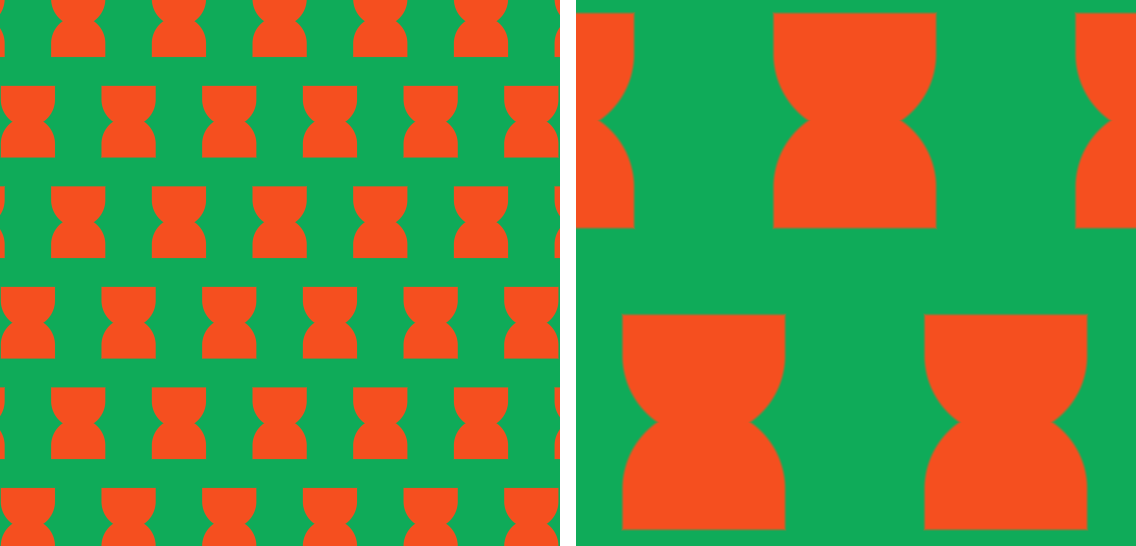
Left: the whole. Right: its middle third, enlarged.
Give the GLSL for this pattern, as a WebGL 2 fragment shader.

```glsl
#version 300 es
precision highp float;

uniform vec2 u_resolution;
out vec4 fragColor;

// Lengths are fractions of the canvas width.
const vec3 GREEN = vec3(0.06, 0.67, 0.35);
const vec3 ORANGE = vec3(0.96, 0.31, 0.12);
const vec2 PITCH = vec2(0.1798, 0.1795);
const vec2 FIRST_CENTER = vec2(0.0498, 0.0397);
const vec2 HALF_SIZE = vec2(0.0484, 0.0640);
const float HALF_WAIST = 0.0277;
const float EDGE_SOFTNESS = 0.0024;

// Two round-bottomed cups joined at the waist, mirrored vertically.
float hourglass(vec2 p) {
    float radius = HALF_SIZE.x;
    float arcHeight = sqrt(radius * radius - HALF_WAIST * HALF_WAIST);
    float y = abs(p.y);
    float cup = length(vec2(p.x, min(y - arcHeight, 0.0))) - radius;
    return max(cup, y - HALF_SIZE.y);
}

// Cell-local position, with odd rows shifted by half a column.
vec2 brickRepeat(vec2 p) {
    vec2 grid = (p - FIRST_CENTER) / PITCH + 0.5;
    grid.x += 0.5 * mod(floor(grid.y), 2.0);
    return (fract(grid) - 0.5) * PITCH;
}

void main() {
    vec2 p = gl_FragCoord.xy / u_resolution.x;
    float distanceToEdge = hourglass(brickRepeat(p));

    // Blend across the edge, never narrower than one pixel.
    float halfBlend = 0.5 * max(EDGE_SOFTNESS, 1.0 / u_resolution.x);
    float coverage = 1.0 - smoothstep(-halfBlend, halfBlend, distanceToEdge);
    fragColor = vec4(mix(GREEN, ORANGE, coverage), 1.0);
}
```
